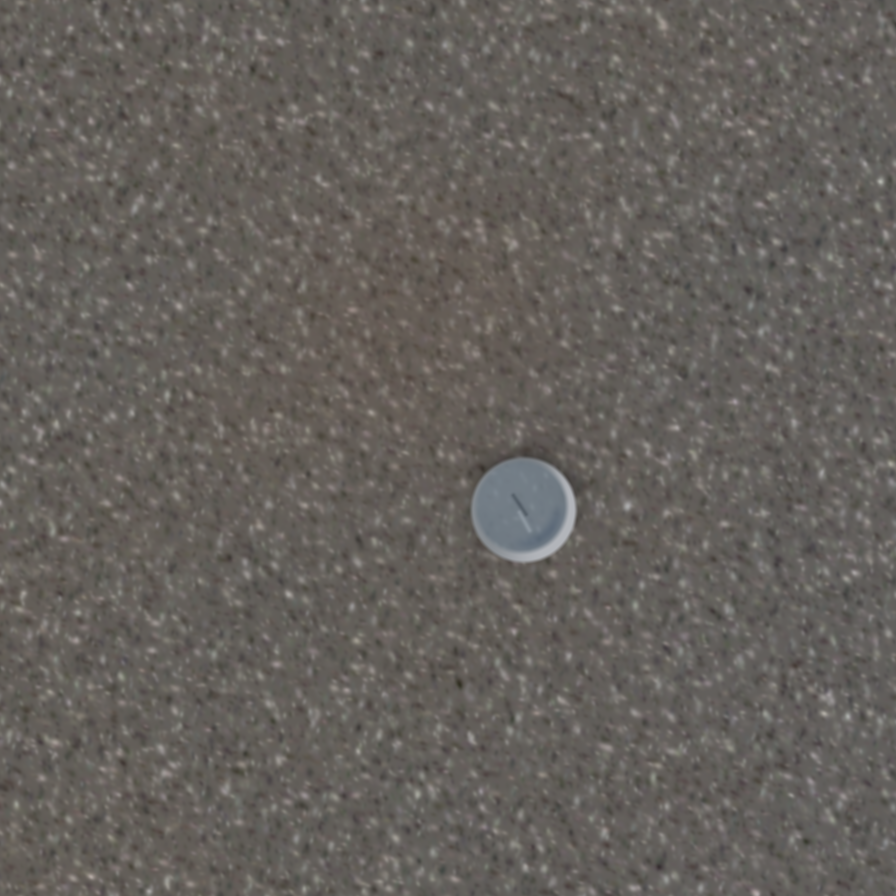
A three.js fragment shader for this texture:

```glsl
// A pale blue-grey metal disc with a bright rim lying on grainy asphalt.
varying vec2 vUv;

vec3 hash3(vec2 p) {
  vec3 q = vec3(dot(p, vec2(127.1, 311.7)), dot(p, vec2(269.5, 183.3)), dot(p, vec2(419.2, 371.9)));
  return fract(sin(q) * 43758.5);
}

// Cellular grains: one stretched, tilted soft blob per cell, light or dark.
vec3 grains(vec2 p, float seed) {
  vec2 cell = floor(p);
  vec3 sum = vec3(0.0);
  for (int y = -1; y <= 1; y++) {
    for (int x = -1; x <= 1; x++) {
      vec2 id = cell + vec2(float(x), float(y));
      vec3 h = hash3(id + seed);
      vec3 tint = hash3(id + seed + 57.3);
      float angle = -1.0 + 1.8 * (tint.x - 0.5);
      vec2 along = vec2(cos(angle), sin(angle));
      vec2 d = p - id - h.xy;
      float u = dot(d, along);
      float v = dot(d, vec2(-along.y, along.x));
      float blob = exp(-4.8 * u * u - 11.0 * v * v);
      float tone = mix(-0.11, 0.11, h.z) + 0.17 * pow(h.z, 9.0);
      sum += blob * (tone + 0.035 * (tint - 0.5));
    }
  }
  return sum;
}

// Broad drifting patches from layered sines.
float patches(vec2 p) {
  return sin(p.x * 9.0 + 2.0 * sin(p.y * 7.0)) * 0.5
       + sin(p.y * 17.0 - p.x * 11.0 + 1.7) * 0.3
       + sin(p.x * 31.0 + p.y * 23.0) * 0.2;
}

float segment(vec2 p, vec2 a, vec2 b) {
  vec2 ab = b - a;
  return length(p - a - ab * clamp(dot(p - a, ab) / dot(ab, ab), 0.0, 1.0));
}

vec3 asphalt(vec2 p) {
  vec3 color = vec3(0.386, 0.369, 0.349);
  color += vec3(0.004, 0.0, -0.003) * patches(p);
  // Warm stain above the disc, cooler tone toward the lower right
  vec2 s = p - vec2(0.48, 0.62);
  color += vec3(0.008, -0.005, -0.010) * exp(-dot(s, s) * 22.0);
  color += vec3(-0.003, 0.002, 0.010) * smoothstep(0.6, 1.1, p.x + 0.3 * (1.0 - p.y));
  // Grains fade a little in the middle
  float contrast = 0.84 - 0.20 * exp(-dot(s, s) * 9.0);
  color += contrast * (grains(p * 80.0, 3.0) + 0.6 * grains(p * 128.0, 41.0));
  return color;
}

void main() {
  vec2 p = vUv;
  vec3 color = asphalt(p);

  // Disc outline and the face set toward its upper left
  vec2 q = p - vec2(0.5845, 0.4310);
  float outer = length(q) - 0.0590;
  float face = length(p - vec2(0.5820, 0.4345)) - 0.0510;
  vec2 dir = q / max(length(q), 0.001);

  // Contact shadow, strongest above and to the right
  float shade = 0.25 + 0.75 * smoothstep(-0.3, 0.9, dot(dir, vec2(0.35, 0.94)));
  color *= 1.0 - 0.36 * shade * exp(-max(outer, 0.0) * 100.0);

  // Rim, brightest at right and below
  float glint = smoothstep(-0.4, 0.8, dot(dir, vec2(0.9, -0.43)));
  vec3 rim = mix(vec3(0.53, 0.55, 0.57), vec3(0.70, 0.71, 0.73), glint);
  rim *= 1.0 - 0.10 * smoothstep(0.6, 1.0, dot(dir, vec2(-0.1, 0.99)));

  // Face with faint mottling and a darker lower right edge
  vec3 metal = vec3(0.445, 0.485, 0.520) + 0.15 * grains(p * 105.0, 19.0);
  metal += 0.010 * patches(p * 4.0);
  float lowerRight = smoothstep(0.4, 1.0, dot(dir, vec2(0.65, -0.76)));
  metal -= vec3(0.08, 0.07, 0.05) * lowerRight * exp(-pow((face + 0.010) / 0.007, 2.0));

  // Dark scratch beside a light one
  float darkMark = segment(p, vec2(0.573, 0.447), vec2(0.587, 0.426));
  float lightMark = segment(p, vec2(0.580, 0.428), vec2(0.591, 0.408));
  metal -= 0.11 * exp(-pow(darkMark / 0.0026, 2.0));
  metal += 0.10 * exp(-pow(lightMark / 0.0028, 2.0));

  vec3 disc = mix(rim, metal, 1.0 - smoothstep(-0.004, 0.004, face));
  color = mix(color, disc, 1.0 - smoothstep(-0.0035, 0.0025, outer));
  gl_FragColor = vec4(color, 1.0);
}
```
